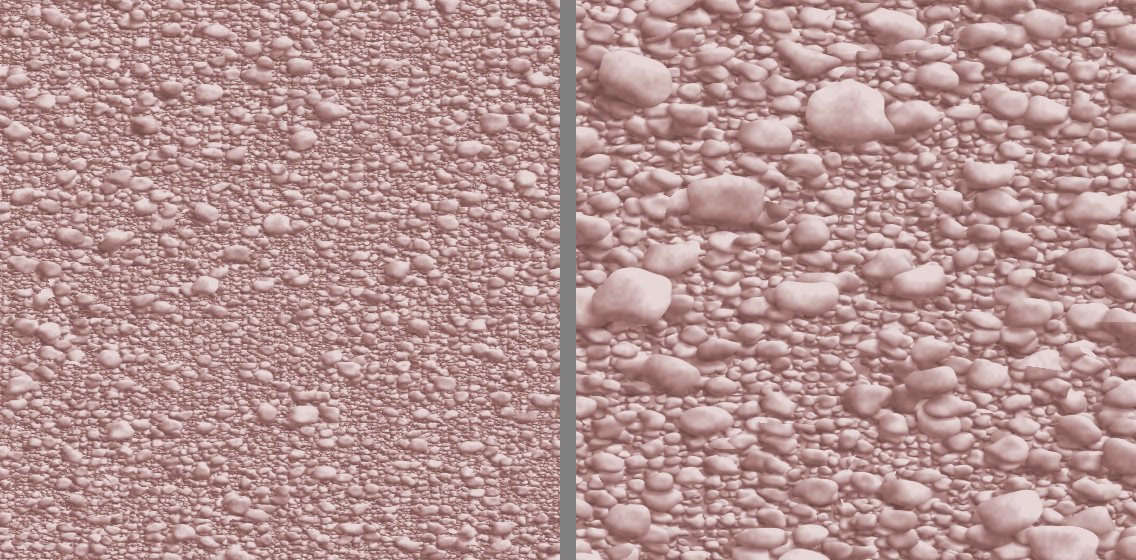
Left, the full canvas; right, a detail of the centre.
Reproduce this texture procedurally as a WebGL 1 fragment shader.

```glsl
precision highp float;

uniform vec2 u_resolution;

// Colours, from deep shadow to sunlit stone
const vec3 SHADOW_COLOR = vec3(0.39, 0.24, 0.23);
const vec3 MID_COLOR = vec3(0.66, 0.49, 0.48);
const vec3 LIGHT_COLOR = vec3(0.90, 0.84, 0.84);

// Stone layers, all lengths in canvas widths
const int LAYERS = 5;
const float FINEST_CELL = 0.0075;
const float CELL_GROWTH = 1.54;
const float CELL_ASPECT = 0.62;
const float FINE_DENSITY = 0.95;
const float COARSE_DENSITY = 0.13;
const float MAX_TILT = 0.32;
const float CORNER_POWER = 2.4;
const float OUTLINE_WOBBLE = 0.30;

// Lighting
const vec3 LIGHT_DIR = vec3(0.36, 0.70, 0.62);
const vec2 SHADOW_SHIFT = vec2(-0.16, -0.34);
const float SHADOW_STRENGTH = 0.50;
const float AMBIENT = 0.29;
const float DIFFUSE = 0.79;
const float GROUND_TONE = 0.56;
const float GRAIN = 0.20;

float hash(vec2 p) {
  return fract(sin(dot(p, vec2(127.1, 311.7))) * 43758.5453);
}

vec2 hash2(vec2 p) {
  return vec2(hash(p), hash(p + 19.7));
}

float noise(vec2 p) {
  vec2 i = floor(p);
  vec2 f = fract(p);
  f = f * f * (3.0 - 2.0 * f);
  return mix(mix(hash(i), hash(i + vec2(1.0, 0.0)), f.x),
             mix(hash(i + vec2(0.0, 1.0)), hash(i + vec2(1.0, 1.0)), f.x), f.y);
}

// Rounded-box distance: 1.0 on the outline of a stone
float stoneDistance(vec2 q) {
  vec2 a = pow(abs(q) + 0.0001, vec2(CORNER_POWER));
  return pow(a.x + a.y, 1.0 / CORNER_POWER);
}

// Paints one layer of scattered stones, lower rows first, over a tone
float paintStones(float tone, vec2 uv, float cell, float density, float seed) {
  vec2 p = uv / (cell * vec2(1.0, CELL_ASPECT)) + seed * 7.31;
  vec2 wobble = vec2(noise(p * 1.9 + seed), noise(p * 1.9 + 41.3)) - 0.5;
  p += wobble * OUTLINE_WOBBLE;
  vec2 home = floor(p);
  float pixel = 1.0 / (min(u_resolution.x, u_resolution.y) * cell);

  for (int j = -1; j <= 1; j++) {
    for (int i = -1; i <= 1; i++) {
      vec2 id = home + vec2(float(i), float(j));
      vec2 key = id + seed * 37.0;
      vec2 jitter = hash2(key + 3.1);
      vec2 shape = hash2(key + 8.6);
      vec2 look = hash2(key + 14.2);
      float present = step(hash(key + 27.4), density);

      // Place, tilt and scale the stone
      vec2 offset = (p - id - mix(vec2(0.2), vec2(0.8), jitter)) * vec2(1.0, CELL_ASPECT);
      float angle = (look.x * 2.0 - 1.0) * MAX_TILT;
      float c = cos(angle);
      float s = sin(angle);
      mat2 turn = mat2(c, -s, s, c);
      float radius = mix(0.34, 0.60, shape.x);
      vec2 radii = radius * vec2(1.0, mix(0.48, 0.74, shape.y));
      vec2 q = turn * offset / radii;
      float d = stoneDistance(q);

      // Cast shadow on whatever lies below
      float shade = 1.0 - smoothstep(0.70, 1.22, stoneDistance(q - SHADOW_SHIFT));
      tone *= 1.0 - SHADOW_STRENGTH * shade * present;

      // Flat-topped dome lit from above
      vec2 slope = (q * d) * turn;
      vec3 normal = normalize(vec3(slope + wobble * 0.45, 0.78));
      float lit = max(dot(normal, normalize(LIGHT_DIR)), 0.0);
      float stone = AMBIENT + DIFFUSE * lit + (look.y - 0.5) * 0.16;
      float edge = 0.8 * pixel / radii.y;
      float cover = 1.0 - smoothstep(1.0 - edge, 1.0 + edge, d);
      tone = mix(tone, stone, cover * present);
    }
  }
  return tone;
}

void main() {
  vec2 uv = gl_FragCoord.xy / min(u_resolution.x, u_resolution.y);

  // Sandy ground, with wide bands of coarser and finer gravel
  float tone = GROUND_TONE + 0.30 * (noise(uv * vec2(130.0, 260.0)) - 0.5);
  float band = noise(uv * vec2(7.0, 15.0)) * 0.6 + noise(uv * vec2(19.0, 37.0) + 5.0) * 0.4;

  // Stones from fine to coarse
  float cell = FINEST_CELL;
  for (int i = 0; i < LAYERS; i++) {
    float level = float(i) / float(LAYERS - 1);
    float density = mix(FINE_DENSITY, COARSE_DENSITY, level);
    density *= mix(1.0, 0.4 + 1.2 * band, smoothstep(0.0, 0.5, level));
    tone = paintStones(tone, uv, cell, density, float(i) + 1.0);
    cell *= CELL_GROWTH;
  }

  // Rough mineral surface
  float grain = noise(uv * vec2(170.0, 230.0)) * 0.5 + noise(uv * 420.0 + 9.0) * 0.5;
  tone = clamp(tone + GRAIN * (grain - 0.5), 0.0, 1.0);

  vec3 color = mix(SHADOW_COLOR, MID_COLOR, smoothstep(0.0, 1.0, tone) * 0.0 + min(tone * 2.0, 1.0));
  color = mix(color, LIGHT_COLOR, max(tone * 2.0 - 1.0, 0.0));
  gl_FragColor = vec4(color, 1.0);
}
```
